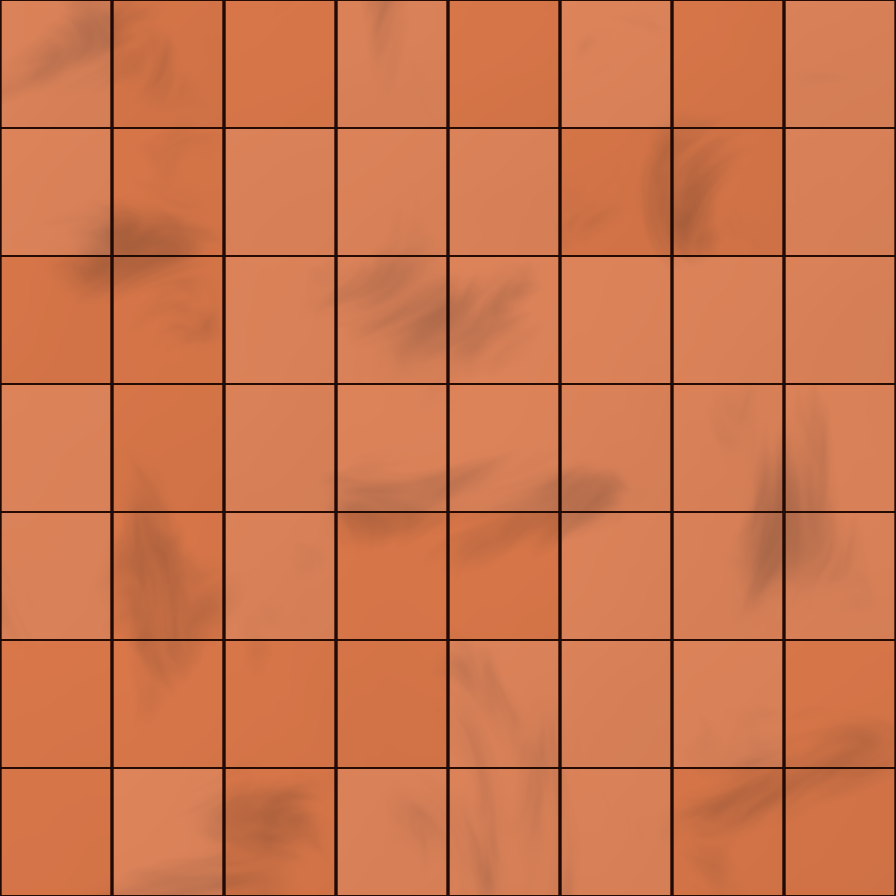
Reproduce this texture procedurally as a Shadertoy shader.

```glsl
// Terracotta wall tiles, 8 across and 7 down, in two clay tones picked by a hash.
// Warped layered sines add soft sooty smudges that drift across tile borders,
// and dark joints, wider upright than level, are drawn by distance to the grid.

float hash(vec2 p) {
    return fract(sin(dot(p, vec2(127.1, 311.7))) * 43758.55);
}

// Cloudy field around zero: each octave is rotated, scaled and bent
float layeredSines(vec2 p) {
    float sum = 0.0, amplitude = 0.5;
    for (int i = 0; i < 6; i++) {
        p = mat2(0.8, 0.6, -0.6, 0.8) * p * 1.7 + 2.3;
        p += 0.7 * sin(p.yx * 0.8 + float(i));
        sum += amplitude * sin(p.x) * sin(p.y);
        amplitude *= 0.55;
    }
    return sum;
}

void mainImage(out vec4 fragColor, in vec2 fragCoord) {
    vec2 uv = fragCoord / iResolution.xy;
    vec2 tiles = vec2(8.0, 7.0);
    vec2 id = floor(uv * tiles);
    vec2 local = fract(uv * tiles);

    // Clay: about a third of the tiles take the deeper orange
    float deep = step(hash(id + 3.0), 0.34);
    vec3 color = mix(vec3(0.85, 0.505, 0.345), vec3(0.83, 0.455, 0.28), deep);

    // Slight shift in firing between tiles and a faint shade to the lower right
    color *= 0.99 + 0.02 * hash(id + 17.0);
    color *= 1.0 + 0.012 * (local.y - local.x);

    // Broad mottling, then sparse darker smudges
    color *= 1.0 + 0.012 * layeredSines(uv * 4.0 + 11.0);
    float smudge = smoothstep(0.1, 0.95, layeredSines(uv * 8.0));
    color *= mix(vec3(1.0), vec3(0.79, 0.81, 0.83), smudge);

    // Joints: distance to the nearest grid line, antialiased over one pixel
    vec2 gap = min(local, 1.0 - local) / tiles;
    vec2 halfWidth = vec2(0.0019, 0.0011);
    vec2 joint = clamp((halfWidth - gap) * iResolution.xy + 0.5, 0.0, 1.0);
    color = mix(color, vec3(0.13, 0.04, 0.015), max(joint.x, joint.y));

    fragColor = vec4(color, 1.0);
}
```
